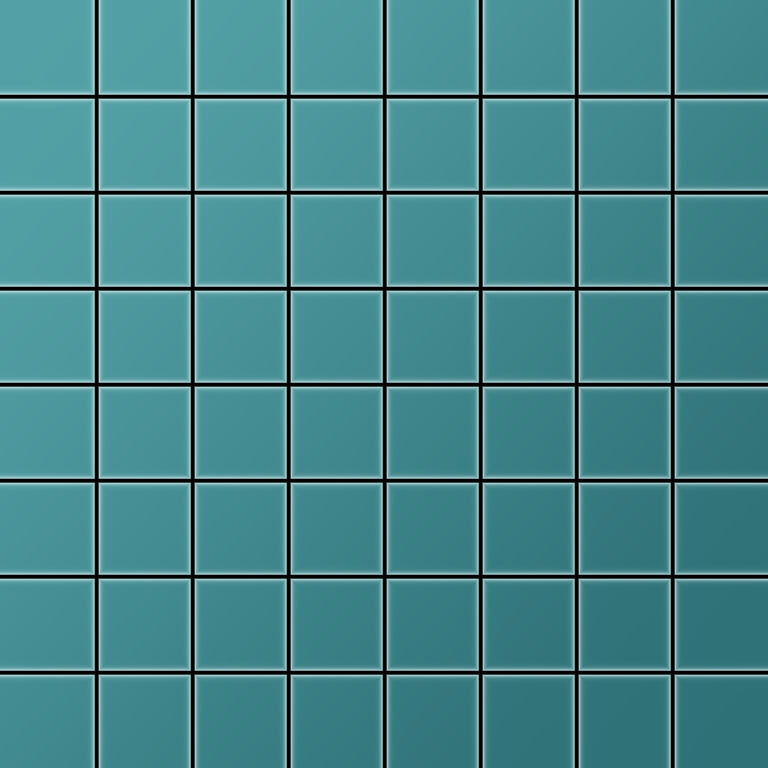
This pattern is drawn by a Shadertoy shader. Its source:

```glsl
#define TILES 8.0
#define LINE_HALF_WIDTH 0.00255
#define LINE_OFFSET vec2(0.0009, -0.0009)
#define GLOW_FALLOFF 0.0022
#define GLOW_STRENGTH 1.12
#define GLOW_COLOR vec3(0.88, 0.97, 0.98)
#define LIGHT_TEAL vec3(0.325, 0.630, 0.650)
#define DARK_TEAL vec3(0.182, 0.445, 0.468)

// Diagonal shade from the upper left to the lower right
vec3 backgroundColor(vec2 uv) {
    float t = dot(vec2(uv.x, 1.0 - uv.y), vec2(0.52, 0.48));
    return mix(LIGHT_TEAL, DARK_TEAL, smoothstep(0.02, 0.96, t));
}

// Distance to the nearest interior grid line; the outer border has none
float gridDistance(vec2 uv) {
    vec2 p = uv - LINE_OFFSET;
    vec2 nearest = clamp(floor(p * TILES + 0.5), 1.0, TILES - 1.0) / TILES;
    vec2 d = abs(p - nearest);
    return min(d.x, d.y);
}

void mainImage(out vec4 fragColor, in vec2 fragCoord) {
    vec2 uv = fragCoord / iResolution.xy;
    float pixel = 1.0 / min(iResolution.x, iResolution.y);
    float edge = gridDistance(uv) - LINE_HALF_WIDTH;

    // Pale bevel fading into each tile
    float glow = GLOW_STRENGTH * exp(-max(edge, 0.0) / GLOW_FALLOFF);
    vec3 color = mix(backgroundColor(uv), GLOW_COLOR, min(glow, 0.65));

    // Black grout with a one-pixel soft edge
    float grout = clamp(0.5 - edge / pixel, 0.0, 1.0);
    fragColor = vec4(color * (1.0 - grout), 1.0);
}
```
